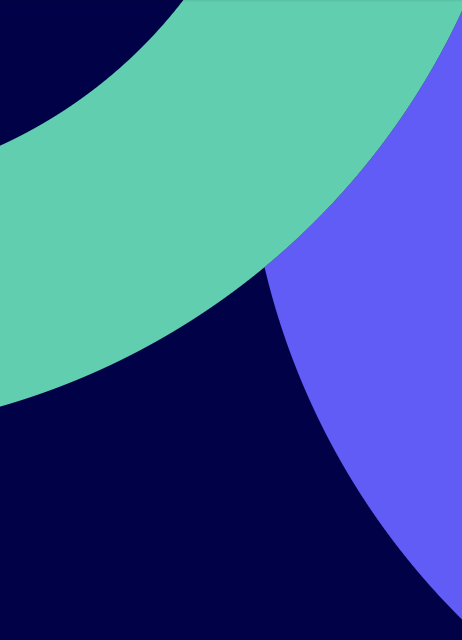
A WebGL 1 fragment shader for this background:

```glsl
precision highp float;

uniform vec2 u_resolution;

const vec3 NAVY = vec3(0.004, 0.004, 0.278);
const vec3 MINT = vec3(0.376, 0.808, 0.686);
const vec3 VIOLET = vec3(0.380, 0.361, 0.965);

const float OUTER_RADIUS = 1.1424;
const float INNER_RADIUS = 0.7588;

float discDistance(vec2 p, vec2 center, float radius) {
  return length(p - center) - radius;
}

float ringDistance(vec2 p, vec2 center, float inner, float outer) {
  return max(discDistance(p, center, outer), -discDistance(p, center, inner));
}

// Coverage of a shape, softened over one pixel
float coverage(float dist, float pixel) {
  return clamp(0.5 - dist / pixel, 0.0, 1.0);
}

void main() {
  // Canvas heights as units
  float pixel = 1.0 / u_resolution.y;
  vec2 p = gl_FragCoord.xy * pixel;

  float ring = coverage(
    ringDistance(p, vec2(-0.3148, 1.4628), INNER_RADIUS, OUTER_RADIUS), pixel);
  float disc = coverage(
    discDistance(p, vec2(1.5254, 0.8441), OUTER_RADIUS), pixel);

  // The disc is cut by the ring, leaving a fine dark seam between them
  vec3 color = mix(NAVY, VIOLET, disc * (1.0 - ring));
  color = mix(color, MINT, ring);

  // Faint shade along the top edge
  color *= 1.0 - 0.06 * smoothstep(0.996, 1.0, p.y);

  gl_FragColor = vec4(color, 1.0);
}
```
